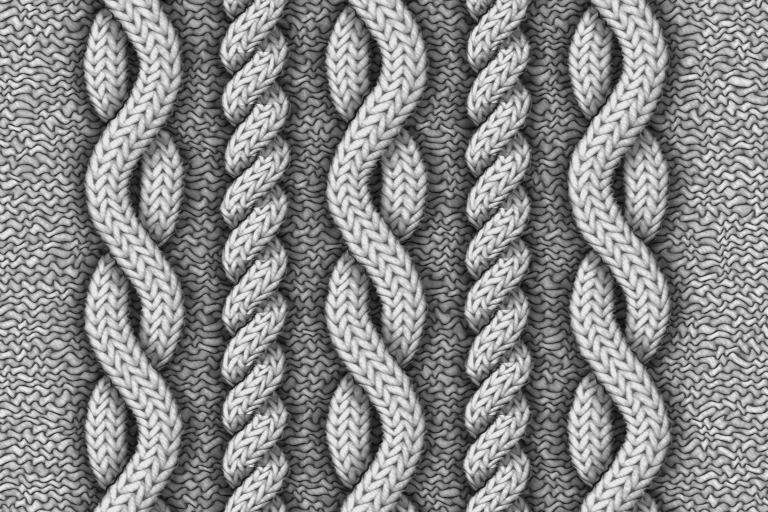
A Shadertoy shader for this pattern:

```glsl
const float PI = 3.14159265;
// Layout, in canvas heights
const float CABLE_START = 0.262;
const float CABLE_STEP = 0.474;
const float WIDE_LANE = 0.142;
// Cable: amplitude, strand radius, crossing pitch, first crossing from the top
const vec4 WIDE = vec4(0.055, 0.044, 0.239, 0.008);
const vec4 NARROW = vec4(0.033, 0.033, 0.102, 0.047);
// Stitch columns per strand and stitch length
const vec2 WIDE_STITCH = vec2(2.0, 0.023);
const vec2 NARROW_STITCH = vec2(2.0, 0.021);
const vec2 PURL_SIZE = vec2(0.029, 0.0150);
// Tones and light
const float CABLE_TONE = 0.92;
const float INNER_GROUND = 0.66;
const float OUTER_GROUND = 0.84;
const float SHADOW_REACH = 0.045;
const float FUZZ = 0.24;
const vec3 LIGHT = vec3(-0.36, 0.42, 0.83);
const float SLOPE_STEP = 0.0015;

float hash(vec2 p) {
    vec3 q = fract(p.xyx * 0.1031);
    q += dot(q, q.yzx + 33.33);
    return fract((q.x + q.y) * q.z);
}

float noise(vec2 p) {
    vec2 i = floor(p), f = fract(p);
    f = f * f * (3.0 - 2.0 * f);
    return mix(mix(hash(i), hash(i + vec2(1, 0)), f.x),
               mix(hash(i + vec2(0, 1)), hash(i + 1.0), f.x), f.y);
}

vec2 wobble(vec2 p) {
    return vec2(noise(p), noise(p + 37.0)) - 0.5;
}

// Knit column: long slanted legs meeting in a V
float knit(vec2 q) {
    float c = abs(fract(q.x) - 0.5);
    float leg = 2.0 * fract(q.y - 2.0 * c) - 1.0;
    float across = 4.0 * c - 1.0;
    return sqrt(max(0.0, 1.0 - 0.75 * leg * leg - 0.6 * across * across));
}

// Reverse side: staggered short loops, tilted in turn
float purl(vec2 p) {
    vec2 q = p / PURL_SIZE + 0.9 * wobble(p * 30.0);
    q.y += 0.24 * sin(2.0 * PI * q.x);
    float row = floor(q.y);
    q.x += 0.5 * mod(row, 2.0);
    vec2 c = fract(q) - 0.5;
    float loop = sqrt(max(0.0, 1.0 - 3.2 * c.y * c.y - 3.4 * c.x * c.x));
    return loop * mix(0.75, 1.05, hash(vec2(floor(q.x), row)));
}

// Lays one strand over the surface (height, tone); d is across, y along
vec2 layStrand(vec2 surface, float d, float y, float radius, vec2 stitch) {
    float along = y / stitch.y;
    float edge = abs(d) - radius - 0.002 * cos(2.0 * PI * along);
    surface.y *= mix(0.42, 1.0, smoothstep(-0.006, SHADOW_REACH, edge));
    float s = knit(vec2((0.5 * d / radius + 0.5) * stitch.x, along));
    float dome = max(0.0, 1.0 - d * d / (radius * radius));
    float tone = CABLE_TONE * (0.42 + 0.58 * s) * mix(0.7, 1.0, smoothstep(0.0, 0.5, dome));
    vec2 yarn = vec2(0.42 * radius * dome + 0.0055 * s, tone);
    return mix(surface, yarn, smoothstep(0.002, -0.002, edge));
}

// Two strands that swap sides; the upper one changes every "run" crossings
vec2 layCable(vec2 surface, vec2 p, vec4 cable, vec2 stitch, float run, float flip) {
    float t = (1.0 - p.y - cable.w) / cable.z;
    float k = floor(t + 0.5);
    float side = flip * (1.0 - 2.0 * mod(k + floor(k / run), 2.0));
    float phase = PI * (t - k);
    float swing = sin(phase);

    float backX = -side * cable.x * sign(swing) * pow(abs(swing), 0.4);
    float backRadius = cable.y * (1.0 - 0.15 * cos(phase) * cos(phase));
    surface = layStrand(surface, p.x - backX, p.y, backRadius, stitch);

    // Nearest point of the upper strand, by one tangent step
    float slope = -side * cable.x * PI / cable.z * cos(phase);
    float off = p.x - side * cable.x * swing;
    float dy = slope * off / (1.0 + slope * slope);
    float footX = side * cable.x * sin(phase - PI * dy / cable.z);
    float d = sign(off) * length(vec2(p.x - footX, dy));
    return layStrand(surface, d, p.y + dy, cable.y, stitch);
}

vec2 fabric(vec2 p) {
    p += 0.010 * wobble(p * 7.0) + 0.005 * wobble(p * 42.0);
    float bump = purl(p);
    float lane = (p.x - CABLE_START) / CABLE_STEP;
    float outside = abs(lane - 1.0) - 1.0;
    float ground = mix(INNER_GROUND, OUTER_GROUND, smoothstep(0.15, 0.4, outside));
    vec2 surface = vec2(0.005 * bump, ground * (0.36 + 0.70 * bump));
    float wideId = clamp(floor(lane + 0.5), 0.0, 2.0);
    float x = p.x - CABLE_START - wideId * CABLE_STEP;
    if (abs(x) < WIDE_LANE) {
        float shift = 0.012 * (hash(vec2(wideId, 3.0)) - 0.5);
        return layCable(surface, vec2(x, p.y + shift), WIDE, WIDE_STITCH, 3.0, 1.0);
    }
    float narrowId = clamp(floor(lane), 0.0, 1.0);
    x = p.x - CABLE_START - (narrowId + 0.5) * CABLE_STEP;
    return layCable(surface, vec2(x, p.y), NARROW, NARROW_STITCH, 1.0, -1.0);
}

float shade(vec2 p) {
    vec2 e = vec2(SLOPE_STEP, 0.0);
    vec2 s = fabric(p);
    vec2 slope = (vec2(fabric(p + e.xy).x, fabric(p + e.yx).x) - s.x) / SLOPE_STEP;
    float light = max(0.0, dot(normalize(vec3(-0.55 * slope, 1.0)), normalize(LIGHT)));
    float fibre = noise(vec2(p.x + p.y, p.y - p.x) * vec2(300.0, 120.0));
    return s.y * (0.30 + 0.84 * light) * (1.0 + FUZZ * (fibre - 0.5));
}

void mainImage(out vec4 fragColor, in vec2 fragCoord) {
    float tone = 0.0;
    for (int i = 0; i < 4; i++) {
        vec2 offset = vec2(i % 2, i / 2) * 0.5 - 0.25;
        tone += 0.25 * shade((fragCoord + offset) / iResolution.y);
    }
    fragColor = vec4(vec3(clamp(tone, 0.0, 0.9)), 1.0);
}
```
